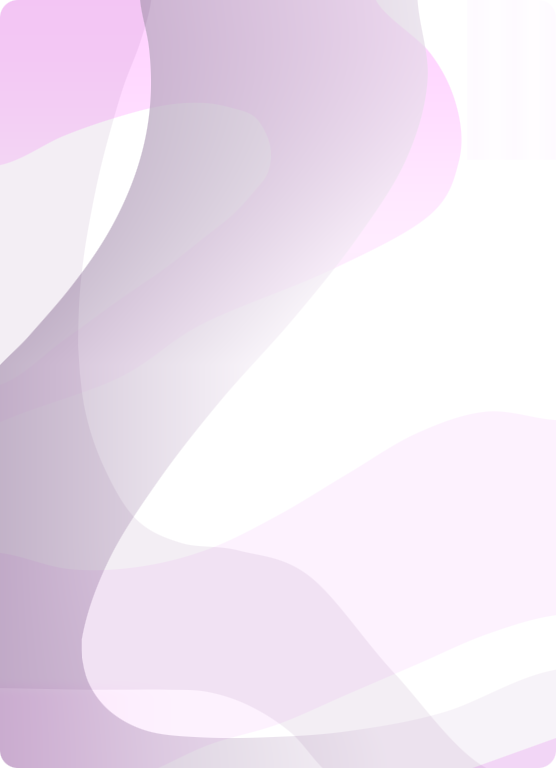
Give the GLSL for this background, as a Shadertoy shader.

```glsl
const vec3 PAPER = vec3(1.0);
const vec3 MAUVE_DEEP = vec3(0.80, 0.75, 0.82);
const vec3 MAUVE_PALE = vec3(0.97, 0.952, 0.975);
const vec3 GREY_VEIL = vec3(0.953, 0.933, 0.957);
const vec3 PINK_TOP = vec3(1.0, 0.83, 1.0);
const vec3 PINK_LOW = vec3(0.998, 0.93, 0.998);
const vec3 BLUSH = vec3(0.992, 0.95, 0.996);
const vec3 BLUSH_DEEP = vec3(0.99, 0.90, 0.99);
const vec3 CORNER_PINK = vec3(0.98, 0.88, 0.99);
const vec3 FAINT_PINK = vec3(0.996, 0.982, 1.0);
const float PINK_UNDER_RIBBON = 0.35;
const float CORNER_RADIUS = 0.032;

// Evenly spaced knots of each contour, in canvas fractions from the top left
const float RIBBON_LEFT[9] = float[9](.252, .268, .271, .259, .231, .187, .126, .052, -.025);
const float RIBBON_RIGHT[9] = float[9](.751, .769, .730, .640, .526, .398, .286, .196, .147);
const float RIBBON_FOOT[9] = float[9](.844, .889, .927, .952, .960, .960, .952, .927, .872);
const float VEIL_SIDE[9] = float[9](.272, .252, .223, .200, .180, .164, .151, .143, .1405);
const float VEIL_TOP[9] = float[9](.443, .531, .608, .676, .707, .717, .751, .876, 1.003);
const float VEIL_FOOT[9] = float[9](.896, .897, .898, .898, .898, .901, .919, .954, 1.01);
const float LOBE_SIDE[9] = float[9](.676, .775, .822, .825, .771, .595, .364, .213, -.03);
const float LOOP_TOP[9] = float[9](.202, .177, .152, .141, .134, .137, .152, .177, .215);
const float LOOP_FOOT[9] = float[9](.202, .227, .249, .279, .310, .349, .391, .443, .501);
const float HILL_TOP[9] = float[9](.720, .741, .738, .715, .671, .617, .564, .536, .547);
const float HILL_FOOT[9] = float[9](1.04, 1.03, 1.01, .970, .943, .904, .865, .826, .801);

// Catmull-Rom curve through nine knots, t from 0 to 1
float spline(float knots[9], float t) {
    float s = clamp(t, 0.0, 1.0) * 8.0;
    int i = min(int(s), 7);
    float f = s - float(i);
    float a = knots[max(i - 1, 0)], b = knots[i];
    float c = knots[i + 1], d = knots[min(i + 2, 8)];
    return b + 0.5 * f * (c - a + f * (2.0 * a - 5.0 * b + 4.0 * c - d
         + f * (3.0 * (b - c) + d - a)));
}

// Antialiased coverage, full where d is positive
float cover(float d) {
    return clamp(d / max(fwidth(d), 1e-5) + 0.5, 0.0, 1.0);
}

// Root spacing gives a contour a vertical tangent at its start
float rootSpan(float x) {
    return sqrt(clamp(x, 0.0, 1.0));
}

vec3 tint(vec3 base, vec3 filterColor, float amount) {
    return base * mix(vec3(1.0), filterColor, amount);
}

void mainImage(out vec4 fragColor, in vec2 fragCoord) {
    vec2 uv = fragCoord / iResolution.xy;
    float x = uv.x, y = 1.0 - uv.y;

    // Main ribbon
    float left = spline(RIBBON_LEFT, y / 0.5);
    float hollow = cover(x - spline(RIBBON_RIGHT, y / 0.833))
                 * cover(spline(RIBBON_FOOT, rootSpan((x - 0.146) / 0.854)) - y);
    float ribbon = cover(x - left) * (1.0 - hollow);
    float width = mix(0.68, 0.45, smoothstep(0.0, 0.4, y));
    width = mix(width, 0.7, smoothstep(0.7, 1.0, y));
    float across = clamp((x - max(left, 0.0)) / width, 0.0, 1.0);
    vec3 ribbonColor = mix(MAUVE_DEEP, MAUVE_PALE, across);

    // Grey veil sweeping from the left edge to the foot
    float veil = max(cover(spline(VEIL_SIDE, y / 0.443) - x),
                     cover(y - spline(VEIL_TOP, rootSpan((x - 0.1405) / 0.742))));
    veil *= cover(spline(VEIL_FOOT, x / 0.598) - y);

    // Pink lobe with a loop cut out
    float loopT = rootSpan(1.0 - x / 0.488);
    float loop = cover(y - spline(LOOP_TOP, loopT))
               * cover(spline(LOOP_FOOT, loopT) - y) * step(x, 0.488);
    float lobe = cover(spline(LOBE_SIDE, y / 0.5625) - x) * (1.0 - loop);
    vec3 lobeColor = mix(PINK_TOP, PINK_LOW, smoothstep(0.0, 0.36, y));

    // Blush hill
    float hill = cover(y - spline(HILL_TOP, x)) * cover(spline(HILL_FOOT, x) - y);
    float deepBlush = (1.0 - smoothstep(0.0, 0.36, x)) * smoothstep(0.88, 0.91, y);
    vec3 hillColor = mix(BLUSH, BLUSH_DEEP, deepBlush);

    // Faint striped panel and lower corner
    float panel = cover(x - 0.84) * cover(0.208 - y);
    panel *= 0.7 + 0.3 * sin(x * 90.0);
    float corner = cover(y - 1.0 + (x - 0.85) * 0.26);

    // Overlapping translucent layers
    vec3 color = tint(PAPER, FAINT_PINK, panel);
    color = tint(color, lobeColor, lobe * mix(1.0, PINK_UNDER_RIBBON, ribbon));
    color = tint(color, hillColor, hill);
    color = tint(color, GREY_VEIL, veil);
    color = tint(color, ribbonColor, ribbon);
    color = tint(color, CORNER_PINK, corner);

    // Rounded card
    vec2 halfSize = 0.5 * vec2(1.0, iResolution.y / iResolution.x);
    vec2 q = abs((uv - 0.5) * 2.0 * halfSize) - halfSize + CORNER_RADIUS;
    float card = cover(CORNER_RADIUS - length(max(q, 0.0)));
    fragColor = vec4(mix(PAPER, color, card), 1.0);
}
```
